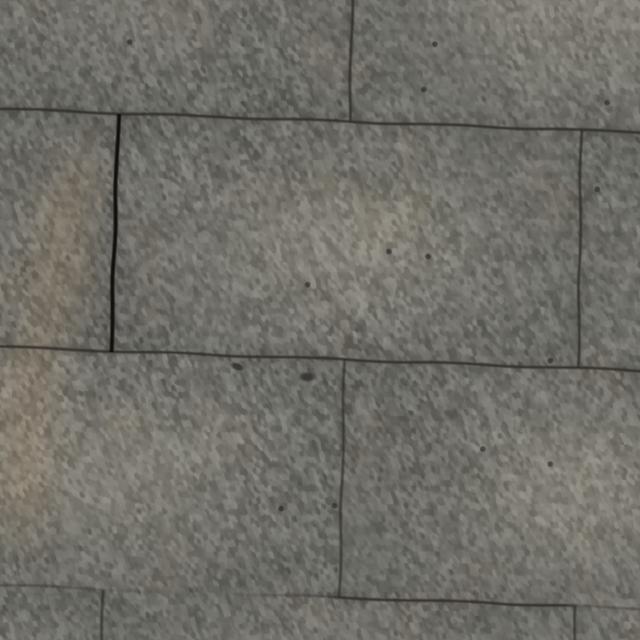
This texture is drawn by a Shadertoy shader. Its source:

```glsl
vec2 hash2(vec2 p) {
    return fract(sin(vec2(dot(p, vec2(127.1, 311.7)), dot(p, vec2(269.5, 183.3)))) * 43758.545);
}

// Soft cellular noise: x = blended cell tone, y = nearest distance, z = nearest cell's id
vec3 cellNoise(vec2 p) {
    vec2 cell = floor(p);
    float tone = 0.0, total = 0.0, nearest = 9.0, id = 0.0;
    for (int j = -1; j <= 1; j++)
    for (int i = -1; i <= 1; i++) {
        vec2 c = cell + vec2(i, j);
        vec2 h = hash2(c);
        vec2 d = c + 0.15 + 0.7 * h - p;
        float r = hash2(c + 37.0).x, d2 = dot(d, d), w = exp(-7.0 * d2);
        tone += w * r;
        total += w;
        if (d2 < nearest) { nearest = d2; id = r; }
    }
    return vec3(tone / total, sqrt(nearest), id);
}

// Broad, irregular mottling in about -1..1
float mottle(vec2 p) {
    float sum = 0.0, amp = 0.5;
    for (int i = 0; i < 4; i++) {
        p = mat2(0.8, 0.6, -0.6, 0.8) * p * 1.7 + 1.3;
        sum += amp * sin(p.x + 1.4 * sin(p.y)) * cos(p.y + 0.8 * sin(p.x));
        amp *= 0.65;
    }
    return sum;
}

float jointLine(float d, float halfWidth) {
    float soft = 0.0012 + 0.7 / iResolution.y;
    return 1.0 - smoothstep(halfWidth - soft, halfWidth + soft, d);
}

void mainImage(out vec4 fragColor, in vec2 fragCoord) {
    vec2 uv = fragCoord / iResolution.y;
    float cloud = mottle(uv * 5.0);
    vec2 wobble = 0.0012 * sin(uv.yx * vec2(37.0, 29.0) + cloud);

    // Tilted courses, with joints that lean less towards the right
    float course = (0.83 - uv.y - 0.037 * uv.x + wobble.y) / 0.372;
    float row = floor(course);
    float across = uv.x - (0.036 - 0.027 * uv.x) * (uv.y - 0.63) + wobble.x;
    float column = (across - 0.179) / 0.727 - 0.5 * mod(row, 2.0);
    vec2 tile = vec2(floor(column), row);
    vec2 local = fract(vec2(column, course)) - 0.5;

    // Slab with a paler, warmer centre
    vec2 bowl = (local + 0.05 * cloud) * vec2(3.3, 2.7);
    float pale = exp(-dot(bowl, bowl)) * (0.62 + 0.38 * sin(1.5 * tile.x + 0.7 * tile.y + 1.4));
    vec3 color = vec3(0.415, 0.414, 0.393) + vec3(0.097, 0.088, 0.074) * pale;
    color += 0.02 * cloud + 0.012 * mottle(uv * 16.0 + 4.0);

    // Rusty tint: one leaning band on the left and scattered faint patches
    float band = (uv.x - 0.16 * uv.y + 0.01 + 0.02 * cloud) / 0.05;
    float rust = exp(-band * band) * smoothstep(0.1, 0.25, uv.y) * (1.0 - smoothstep(0.68, 0.82, uv.y));
    rust += 0.3 * smoothstep(0.15, 0.7, mottle(uv * 8.0 + 9.0));
    color += vec3(0.065, 0.035, 0.008) * rust;

    // Slanted mineral grain in two sizes
    vec2 slant = vec2(uv.x + 0.3 * uv.y, 0.72 * uv.y);
    vec3 fine = cellNoise(slant * 150.0);
    vec3 coarse = cellNoise(slant * 85.0 + 11.0);
    float contrast = 1.0 + 0.3 * mottle(uv * 4.0 + 7.0);
    color += contrast * (0.13 * (fine.x - 0.5) + 0.07 * (coarse.x - 0.5));
    color -= 0.07 * smoothstep(0.9, 0.95, coarse.z) * (1.0 - smoothstep(0.1, 0.5, coarse.y));

    // Sparse pits
    vec3 pit = cellNoise(uv * 26.0 + 3.0);
    color *= 1.0 - 0.42 * step(0.975, pit.z) * (1.0 - smoothstep(0.06, 0.16, pit.y));

    // Two dark stains below the middle course
    for (int i = 0; i < 2; i++) {
        float n = float(i);
        vec2 d = uv - vec2(0.371 + 0.109 * n, 0.427 - 0.016 * n);
        d.y += 0.3 * d.x * (1.0 - n);
        float r = length(d * vec2(0.75, 1.25)) + 0.0015 * cloud;
        color = mix(color, vec3(0.2, 0.19, 0.18), 0.85 * (1.0 - smoothstep(0.004, 0.01 + 0.002 * n, r)));
    }

    // Bed joints: the lowest one is partly filled
    float bed = (0.5 - abs(local.y)) * 0.372;
    float clear = smoothstep(0.51, 0.54, uv.x) * (1.0 - smoothstep(0.88, 0.91, uv.x));
    float filled = step(1.5, floor(course + 0.5)) * (1.0 - clear);
    float gap = 0.4 + 0.4 * sin(uv.x * 13.0 + 1.0);
    float bedInk = mix(0.88, 0.5 * gap, filled);

    // Head joints: one is open, deeper and wider
    float head = (0.5 - abs(local.x)) * 0.727;
    float open = step(abs(floor(column + 0.5)), 0.5) * step(abs(row), 0.5);
    float headInk = mix(0.8 - 0.12 * step(0.5, row), 1.0, open);

    color *= 1.0 - 0.1 * exp(-bed / 0.008) * bedInk - 0.08 * exp(-head / 0.008);
    color = mix(color, vec3(0.2, 0.185, 0.165), bedInk * jointLine(bed, 0.0021));
    color = mix(color, mix(vec3(0.19, 0.18, 0.165), vec3(0.07, 0.06, 0.05), open),
                headInk * jointLine(head, 0.0021 + 0.0009 * open));
    fragColor = vec4(clamp(color, 0.0, 1.0), 1.0);
}
```
